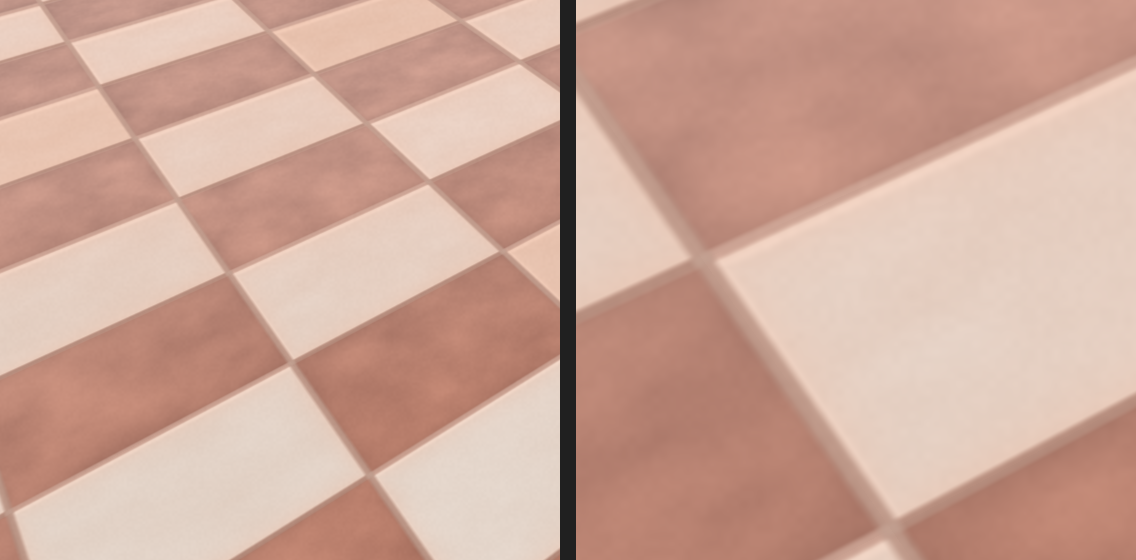
Left, the full canvas; right, a detail of the centre.
This texture is drawn by a WebGL 2 fragment shader. Its source:

```glsl
#version 300 es
precision highp float;
// Checkered floor of clay and cream tiles seen at a slant.
// An inverse perspective matrix turns canvas points into tile coordinates;
// soft checks, grout, rims and noise are then laid over each tile.
uniform vec2 u_resolution;
out vec4 outColor;

float hash(vec2 p) {
  vec3 h = fract(vec3(p.xyx) * 0.1031);
  h += dot(h, h.yzx + 33.33);
  return fract((h.x + h.y) * h.z);
}

float noise(vec2 p) {
  vec2 i = floor(p), f = fract(p);
  f = f * f * (3.0 - 2.0 * f);
  return mix(mix(hash(i), hash(i + vec2(1, 0)), f.x),
             mix(hash(i + vec2(0, 1)), hash(i + vec2(1, 1)), f.x), f.y);
}

float fbm(vec2 p) {
  float sum = 0.0, amp = 0.5;
  for (int k = 0; k < 4; k++) {
    sum += amp * noise(p);
    p = p * 2.03 + 17.0;
    amp *= 0.5;
  }
  return sum;
}

// Canvas point to floor coordinates, one unit per tile
vec2 floorCoord(vec2 p) {
  mat3 toCanvas = mat3(0.507, 0.2785, 0.144,
                       -0.0665, 0.2173, 0.1111,
                       0.5208, 0.3516, 1.0);
  vec3 h = inverse(toCanvas) * vec3(p, 1.0);
  return h.xy / h.z;
}

vec3 clayColor(vec2 p, vec2 q, vec2 tile) {
  vec3 clay = mix(vec3(0.755, 0.535, 0.465), vec3(0.785, 0.61, 0.56), smoothstep(0.1, 1.0, p.y));
  clay -= vec3(0.045, 0.06, 0.065) * p.x * (1.0 - 0.6 * p.y);
  float mottle = fbm(q * vec2(5.0, 3.5) + tile * 7.3 + 40.0) - 0.47;
  clay += mottle * vec3(0.16, 0.13, 0.11);
  return clay + (hash(tile + 90.0) - 0.5) * 0.025;
}

vec3 creamColor(vec2 p, vec2 q, vec2 tile, float edge) {
  vec3 cream = mix(vec3(0.89, 0.83, 0.785), vec3(0.915, 0.81, 0.755), smoothstep(0.1, 0.9, p.y));
  // A few tiles are peach instead
  float peach = step(3.0, mod(tile.y, 4.0)) * step(0.0, tile.x + tile.y);
  cream = mix(cream, vec3(0.905, 0.755, 0.675), 0.85 * peach);
  cream += (hash(tile + 55.0) - 0.5) * vec3(0.01, 0.02, 0.025);
  cream += (fbm(q * 5.0 + 60.0) - 0.47) * vec3(0.02, 0.04, 0.05);
  // Warm blush toward the borders
  return mix(cream, vec3(0.925, 0.77, 0.69), 0.65 * exp(-edge / 0.018));
}

void main() {
  vec2 p = gl_FragCoord.xy / u_resolution;
  vec2 q = floorCoord(p);
  vec2 tile = floor(q), f = fract(q);

  // Distance to the nearest tile borders, in canvas units
  vec2 slope = vec2(length(vec2(dFdx(q.x), dFdy(q.x))),
                    length(vec2(dFdx(q.y), dFdy(q.y)))) * u_resolution.y;
  vec2 d = min(f, 1.0 - f) / slope;
  float edge = min(d.x, d.y);

  // Softened checker, half and half on each border
  float parity = 1.0 - 2.0 * mod(tile.x + tile.y, 2.0);
  vec2 soft = smoothstep(0.0, 0.0055, d);
  float creamAmount = 0.5 + 0.5 * parity * soft.x * soft.y;
  vec3 color = mix(clayColor(p, q, tile), creamColor(p, q, tile, edge), creamAmount);

  // Bright rim on the upper and left sides of cream tiles
  vec2 rimDist = vec2(f.x, 1.0 - f.y) / slope;
  vec2 rim = exp(-pow((rimDist - 0.007) / 0.0035, vec2(2.0)));
  color += 0.035 * max(rim.x * 0.7, rim.y) * step(0.0, parity);

  // Dusky shading of clay along its borders
  color *= 1.0 - 0.09 * (1.0 - creamAmount) * exp(-edge / 0.012);

  // Grout thins out with distance; rows are darkest under cream tiles
  vec2 width = vec2(0.015, 0.017) / slope;
  vec2 line = 1.0 - smoothstep(width * 0.3, width + 0.0025, d);
  float underCream = step(0.0, parity * (0.5 - f.y));
  vec3 rowGrout = mix(vec3(0.77, 0.61, 0.55), vec3(0.66, 0.50, 0.44), underCream);
  rowGrout += 0.05 * p.y;
  color = mix(color, rowGrout, 0.7 * line.y);
  color = mix(color, vec3(0.71, 0.565, 0.505) + 0.06 * p.y, 0.8 * line.x);
  color = mix(color, vec3(0.77, 0.64, 0.58), 0.6 * line.x * line.y);

  // Fine grain
  color += (noise(p * 210.0) - 0.5) * 0.012;
  outColor = vec4(color, 1.0);
}
```
